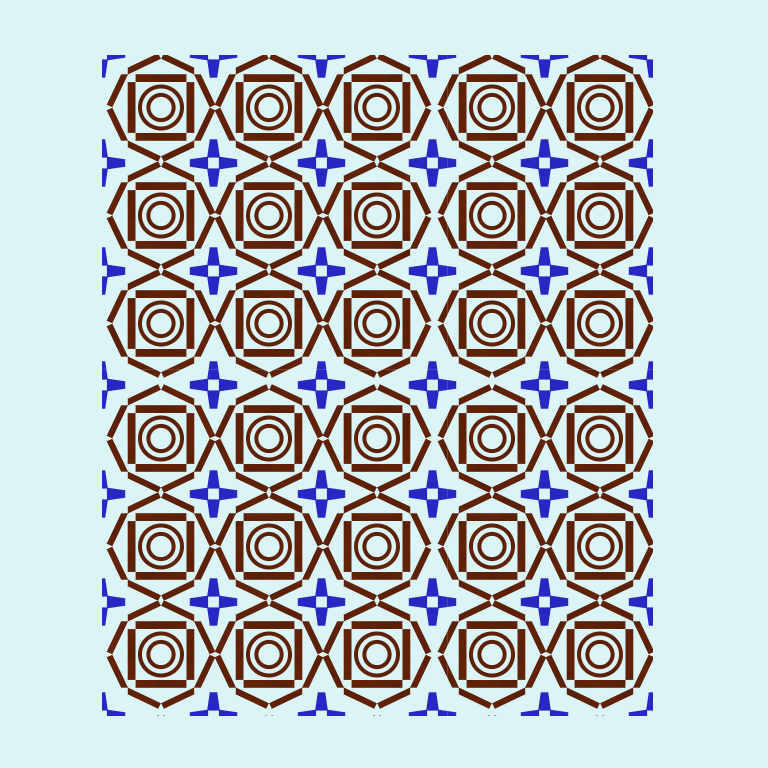
Give the GLSL for this pattern, as a WebGL 1 fragment shader.

```glsl
precision highp float;
// Tiled panel of ringed squares in notched octagons, with blue four-armed stars.

uniform vec2 u_resolution;

const float CANVAS = 768.0;              // design units across the canvas
const float STEP = 108.0;                // spacing of motifs inside a block
const float BLOCK = 331.0;               // three motifs plus a small gap
const vec2 PANEL_MIN = vec2(102.0, 55.0);
const vec2 PANEL_MAX = vec2(653.0, 716.0);
const vec2 BLOCK_ORIGIN = vec2(101.5, 54.0);
const vec2 FIRST_MOTIF = vec2(59.5, 53.5);
const vec2 STAR_LEAD = vec2(4.0, 1.0);   // star offset after the block edge
const vec2 STAR_TAIL = vec2(3.0, 6.0);   // extra offset at the far block edge
const vec2 SEAM = vec2(447.5, 369.5);

const vec3 PAPER = vec3(0.86, 0.96, 0.97);
const vec3 BROWN = vec3(0.37, 0.13, 0.03);
const vec3 BLUE = vec3(0.16, 0.15, 0.77);

float coverage(float d, float pixel) {
    return clamp(0.5 - d / pixel, 0.0, 1.0);
}

float boxDistance(vec2 p, vec2 halfSize) {
    vec2 d = abs(p) - halfSize;
    return max(d.x, d.y);
}

// Fold all eight symmetric sectors onto one.
vec2 foldOctants(vec2 p) {
    p = abs(p);
    return vec2(max(p.x, p.y), min(p.x, p.y));
}

float ring(vec2 p, float radius, float halfWidth) {
    return abs(length(p) - radius) - halfWidth;
}

// Four bars with open corners.
float squareFrame(vec2 q) {
    return boxDistance(q - vec2(29.4, 0.0), vec2(3.9, 25.4));
}

// Slanted bar, trimmed flat at the frame and square at the tip.
float octagonBar(vec2 q, vec2 tip, vec2 direction) {
    vec2 r = q - tip;
    float across = abs(dot(r, vec2(-direction.y, direction.x))) - 3.1;
    float along = dot(r, direction);
    return max(max(across, along), q.y - 33.2);
}

float motif(vec2 p) {
    vec2 q = foldOctants(p);
    float rings = min(ring(p, 21.0, 2.0), ring(p, 12.6, 2.0));
    float bars = octagonBar(q, vec2(51.5, 1.5), normalize(vec2(15.0, -31.5)));
    return min(min(rings, squareFrame(q)), bars);
}

// Tapered arms around an open square.
float star(vec2 p) {
    vec2 q = foldOctants(p);
    float arm = q.y - mix(6.4, 3.7, (q.x - 5.4) / 18.3);
    return max(max(arm, q.x - 23.7), 5.4 - q.x);
}

vec2 motifCell(vec2 u) {
    vec2 k = clamp(floor((u - FIRST_MOTIF) / STEP + 0.5), 0.0, 2.0);
    return u - FIRST_MOTIF - k * STEP;
}

vec2 starCell(vec2 u) {
    vec2 k = floor(u * 3.0 / BLOCK + 0.5);
    return u - k * STEP - STAR_LEAD * step(0.5, k) - STAR_TAIL * step(2.5, k);
}

// Faint uneven pigment from layered sines.
float pigment(vec2 p) {
    float broad = sin(p.x * 0.11 + 2.0 * sin(p.y * 0.07));
    float fine = sin(p.y * 0.37 + 1.5 * sin(p.x * 0.29));
    return 1.0 + 0.035 * broad + 0.025 * fine;
}

void main() {
    float size = min(u_resolution.x, u_resolution.y);
    float pixel = CANVAS / size;
    vec2 p = (gl_FragCoord.xy - 0.5 * u_resolution) * pixel;
    p = vec2(p.x, -p.y) + 0.5 * CANVAS;

    // Shift the vertical wrap so motif tips stay whole.
    vec2 wrapShift = vec2(0.0, 3.0);
    vec2 u = mod(p - BLOCK_ORIGIN + wrapShift, BLOCK) - wrapShift;

    vec2 center = 0.5 * (PANEL_MIN + PANEL_MAX);
    float panel = coverage(boxDistance(p - center, PANEL_MAX - center), pixel);

    // Hairline seams slightly lighten the ink.
    vec2 seamGap = abs(p - SEAM);
    float seam = coverage(min(seamGap.x, seamGap.y) - 0.3, pixel);
    float ink = panel * (1.0 - 0.2 * seam);

    vec3 color = mix(PAPER, BLUE, coverage(star(starCell(u)), pixel) * ink);
    color = mix(color, BROWN * pigment(p), coverage(motif(motifCell(u)), pixel) * ink);
    gl_FragColor = vec4(color, 1.0);
}
```
